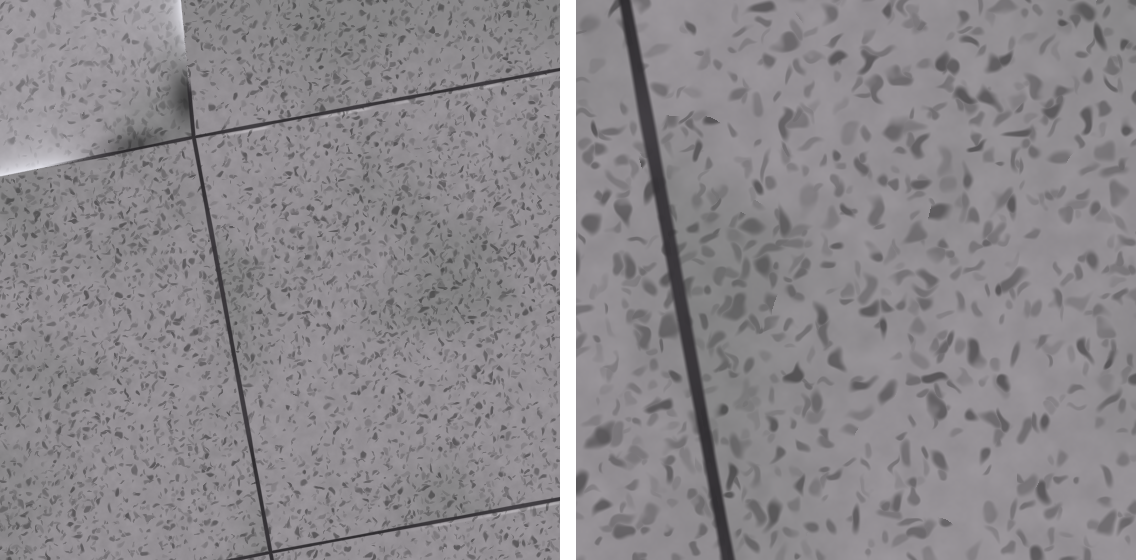
Left: the whole. Right: its middle third, enlarged.
Reproduce this texture procedurally as a Shadertoy shader.

```glsl
// Speckled grey granite paving: large square slabs on a slightly turned grid,
// parted by thin dark joints, with one raised slab catching light on its rims.
// Flecks are jittered, warped ellipses; stains and grain come from value noise.

const float TILE = 0.754;               // slab side
const float TURN = 0.183;               // grid angle in radians
const vec2 CROSSING = vec2(0.346, 0.755);
const vec3 STONE = vec3(0.588, 0.572, 0.590);
const vec3 STAIN = vec3(0.500, 0.502, 0.502);
const vec3 JOINT = vec3(0.185, 0.175, 0.190);
const vec3 GLARE = vec3(0.90, 0.90, 0.93);

// Integer hash: lattice cell and seed to three values in 0..1
vec3 hash3(vec2 cell, int seed) {
    uvec3 v = uvec3(ivec3(ivec2(cell), seed)) * 1664525u + 1013904223u;
    v.x += v.y * v.z; v.y += v.z * v.x; v.z += v.x * v.y;
    v ^= v >> 16u;
    v.x += v.y * v.z; v.y += v.z * v.x; v.z += v.x * v.y;
    return vec3(v >> 8u) / 16777216.0;
}

float noise(vec2 p, int seed) {
    vec2 i = floor(p), f = fract(p);
    f = f * f * (3.0 - 2.0 * f);
    float low = mix(hash3(i, seed).x, hash3(i + vec2(1, 0), seed).x, f.x);
    float high = mix(hash3(i + vec2(0, 1), seed).x, hash3(i + vec2(1, 1), seed).x, f.x);
    return mix(low, high, f.y);
}

float fbm(vec2 p, int seed) {
    float sum = 0.0, gain = 0.5;
    for (int i = 0; i < 4; i++) {
        sum += gain * noise(p, seed + i);
        p = p * 2.03 + 7.1;
        gain *= 0.5;
    }
    return sum / 0.9375;
}

float gauss(vec2 d, vec2 radius) {
    d /= radius;
    return exp(-dot(d, d));
}

// Darkness of scattered mineral flecks, one candidate per lattice cell
float flecks(vec2 p, float scale, float density, float strength, int seed) {
    p *= scale;
    p += 0.55 * (vec2(noise(p * 1.7, seed + 20), noise(p * 1.7, seed + 21)) - 0.5);
    vec2 home = floor(p);
    float dark = 0.0;
    for (int y = -1; y <= 1; y++)
    for (int x = -1; x <= 1; x++) {
        vec2 cell = home + vec2(x, y);
        vec3 place = hash3(cell, seed), form = hash3(cell, seed + 1);
        if (place.z > density) continue;
        float angle = 1.1 + 2.4 * (form.x - 0.5);
        vec2 axis = vec2(cos(angle), sin(angle));
        vec2 d = p - cell - place.xy;
        d = vec2(dot(d, axis), dot(d, vec2(-axis.y, axis.x)));
        d /= vec2(mix(0.26, 0.58, form.y), mix(0.17, 0.30, form.z));
        float tone = mix(0.25, 1.0, fract(form.y * 7.0 + form.z * 5.0));
        dark = max(dark, tone * (1.0 - smoothstep(0.45, 1.25, length(d))));
    }
    return strength * dark;
}

// Soft-edged joint coverage from the distance to its centre line
float joint(float dist, float halfWidth, float soft) {
    return 1.0 - smoothstep(halfWidth - soft, halfWidth + soft, abs(dist));
}

void mainImage(out vec4 fragColor, in vec2 fragCoord) {
    vec2 uv = fragCoord / iResolution.xy;
    float soft = max(0.0015, 0.8 / iResolution.y);

    // Turned slab space, with small misalignments beyond the crossing
    float c = cos(TURN), s = sin(TURN);
    vec2 d = uv - CROSSING;
    vec2 p = vec2(c * d.x + s * d.y, c * d.y - s * d.x);
    p -= vec2(0.09 * max(p.y, 0.0), 0.017 * min(p.x, 0.0));
    vec2 slab = floor(p / TILE);
    vec2 edge = p - TILE * round(p / TILE);
    float raised = smoothstep(-soft, soft, -p.x) * smoothstep(-soft, soft, p.y);

    // Stone body: stains, per-slab tone and fine grain
    vec2 q = uv + slab * 3.7;
    float mottle = fbm(q * 5.0, 3);
    vec3 color = mix(STONE, STAIN, smoothstep(0.40, 0.85, mottle) * 0.75);
    color *= 1.0 + 0.03 * (hash3(slab, 9).x - 0.5);
    color *= 1.0 + 0.11 * (fbm(uv * 75.0, 11) - 0.5);
    color = mix(color, STAIN, 0.5 * smoothstep(0.78, 1.0, uv.y) * (1.0 - raised));

    // Coarse and fine flecks, thicker where the stone is stained
    float size = mix(1.0, 0.82, raised);
    float density = 0.32 + 0.52 * mottle;
    float dark = flecks(q, 63.0 * size, density, 0.40, 31);
    dark = max(dark, flecks(q, 92.0 * size, density * 0.85, 0.26, 57));
    color *= 1.0 - dark * mix(1.0, 0.85, raised);

    // Raised slab: lit far rims, shaded near the crossing
    float bottomLit = 1.0 - smoothstep(-0.29, -0.15, p.x);
    float sideLit = smoothstep(0.10, 0.23, p.y);
    float rim = bottomLit * exp(-abs(p.y) / 0.018) + sideLit * exp(-abs(p.x) / 0.012);
    float sheen = bottomLit * exp(-abs(p.y) / 0.09) + sideLit * exp(-abs(p.x) / 0.10);
    color = mix(color, GLARE, raised * clamp(0.05 + 0.72 * rim + 0.25 * sheen, 0.0, 0.95));
    float shade = 0.5 * gauss(p - vec2(-0.008, 0.070), vec2(0.026, 0.045))
                + 0.38 * gauss(p - vec2(-0.105, 0.008), vec2(0.055, 0.022));
    color *= 1.0 - raised * shade;

    // Joints, uneven in width, fading along the lit rims; pale chamfer below
    float wear = noise(uv * 22.0, 71);
    float upright = joint(edge.x, 0.0030 + 0.0014 * wear, soft);
    upright *= 1.0 - smoothstep(0.075, 0.115, p.y);
    float level = joint(edge.y, 0.0022 + 0.0016 * wear, soft);
    level *= mix(1.0, 1.0 - bottomLit, step(-0.3, p.y));
    float chamfer = joint(edge.y + 0.0068, 0.0022, 0.002) * smoothstep(0.3, 0.7, wear);
    color += 0.12 * chamfer * smoothstep(-0.02, 0.02, p.x);
    color = mix(color, JOINT * (0.8 + 0.5 * wear), max(upright, level) * 0.93);

    fragColor = vec4(clamp(color, 0.0, 1.0), 1.0);
}
```
